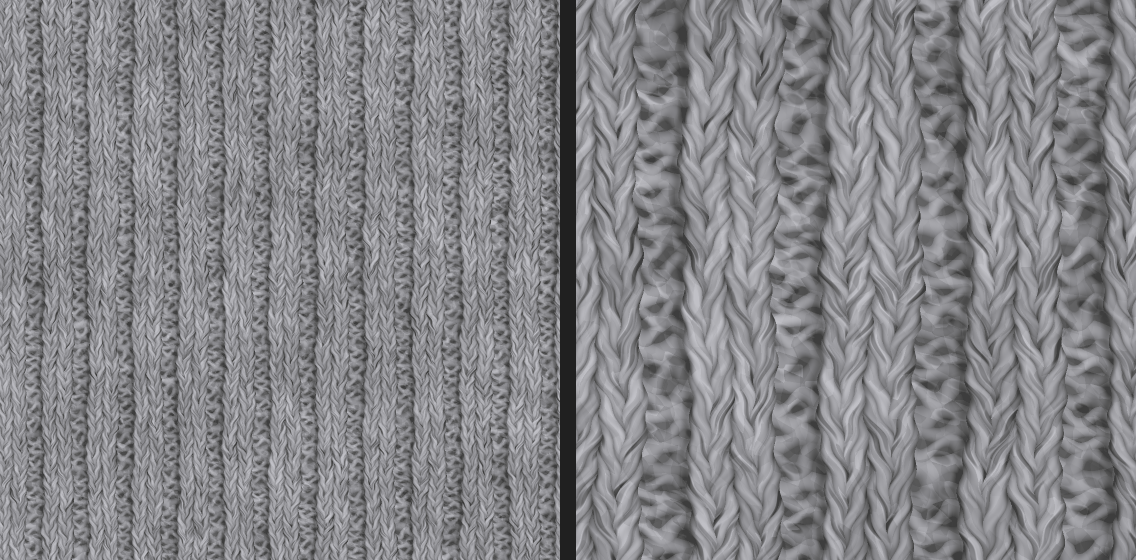
Left, the full canvas; right, a detail of the centre.
Give the GLSL for this texture, as a Shadertoy shader.

```glsl
// Grey marled rib knit: twelve vertical ribs of two V-stitch columns each,
// parted by recessed purl columns. Stitches are tube profiles in sheared row
// coordinates; stretched cellular noise adds fibre tone and dark flecks.

const float TAU = 6.2831853;
const float ROWS = 46.0;

vec3 hash3(vec2 p) {
    vec3 q = fract(p.xyx * vec3(0.1031, 0.1030, 0.0973));
    q += dot(q, q.yxz + 33.33);
    return fract((q.xxy + q.yzz) * q.zyx);
}

// Cellular noise: x = tone of the nearest fibre cell, y = dark fleck cover.
vec2 fibres(vec2 p) {
    vec2 cell = floor(p);
    float nearest = 9.0, tone = 0.0, fleck = 0.0;
    for (int j = -1; j <= 1; j++)
    for (int i = -1; i <= 1; i++) {
        vec2 c = cell + vec2(i, j);
        vec3 h = hash3(c + 71.0);
        float d = length(p - c - h.xy);
        if (d < nearest) { nearest = d; tone = h.z; }
        float isDark = step(0.8, h.z) * (0.35 + 0.65 * h.x);
        fleck = max(fleck, isDark * smoothstep(0.6, 0.32, d));
    }
    return vec2(tone, fleck);
}

// One leg of a V stitch; u runs 0..1 over the column.
float knitStitch(float u, float column, float row) {
    float s = abs(2.0 * u - 1.0);
    float leg = column * 2.0 + step(0.5, u);
    float t = row - 1.45 * s + 0.2 * sin(leg * 4.7);
    float across = 2.0 * fract(t) - 1.0;
    float along = 2.0 * s - 1.0;
    vec3 h = hash3(vec2(leg, floor(t)));
    vec2 yarn = fibres(vec2(s * 1.2 + leg * 7.0, t * 3.6 + s * 1.1));

    float shade = 0.672 + 0.09 * (h.x - 0.5);
    shade -= 0.19 * pow(abs(across), 3.0);
    shade -= 0.12 * pow(abs(along), 4.0) + 0.09 * smoothstep(0.72, 1.0, s);
    shade += 0.03 * across;
    shade += 0.02 * sin(6.0 * along + 9.0 * across + h.y * 4.0);  // ply twist
    shade += 0.11 * (yarn.x - 0.5);
    return shade - 0.26 * yarn.y;
}

// Curled upper and lower loops of a purl column; w runs 0..1 over it.
float purlStitch(float w, float column, float row) {
    float height = 0.0, tone = 0.0;
    for (int k = 0; k < 2; k++) {
        float side = 1.0 - 2.0 * float(k);
        float shift = 0.11 * sin(row * 1.9 + column * 2.3);
        float bend = side * 0.17 * cos(TAU * (w + shift));
        bend += 0.13 * sin(TAU * (w - shift)) + 0.1 * sin(row * 2.7 + column);
        float t = row + 0.5 * float(k) + bend;
        float d = (fract(t) - 0.5) / 0.29;
        vec3 h = hash3(vec2(column * 2.0 + float(k), floor(t)));
        float tube = max(0.0, 1.0 - d * d) * (0.8 + 0.2 * h.y);
        if (tube > height) {
            height = tube;
            tone = h.x + 0.3 * d;
        }
    }
    vec2 yarn = fibres(vec2(w * 2.6 + column * 9.0, row * 3.6 + 1.5 * w));
    float shade = 0.395 + 0.215 * height + 0.09 * (tone - 0.5);
    shade += 0.12 * (yarn.x - 0.5) - 0.16 * yarn.y;
    return shade * mix(1.06, 0.88, smoothstep(0.3, 1.0, w));
}

float knitShade(vec2 uv) {
    // Slow drift of the ribs and small unevenness of the stitches
    float x = uv.x * 12.0 + 0.16 - 0.07 * cos(TAU * uv.x);
    x += 0.03 * sin(TAU * (3.0 * uv.y + 4.0 * uv.x));
    x += 0.022 * sin(TAU * (11.0 * uv.y - 5.0 * uv.x));
    x += 0.014 * sin(TAU * ROWS * uv.y);
    float rib = floor(x), r = fract(x);
    float row = uv.y * ROWS + 0.35 * sin(rib * 2.4);
    row += 0.25 * sin(TAU * (5.0 * uv.y + 3.0 * uv.x));

    // Two thirds knit, one third purl
    float shade;
    if (r < 0.667) {
        float column = r * 3.0;
        shade = knitStitch(fract(column), rib * 2.0 + floor(column), row);
        shade *= 1.0 - 0.12 * pow(abs(r * 3.0 - 1.0), 8.0);  // rounded flanks
    } else {
        shade = purlStitch(r * 3.0 - 2.0, rib, row);
    }
    // Shadow in the fold before each rib
    float fold = min(abs(r - 0.98), r + 0.02);
    shade *= 1.0 - 0.2 * smoothstep(0.06, 0.0, fold);

    // Fine loose fibres and broad mottling
    vec2 lint = vec2(uv.x * 190.0 + 0.4 * sin(uv.y * 150.0), uv.y * 95.0 + uv.x * 60.0);
    shade += 0.07 * (fibres(lint).x - 0.5);
    float mottle = sin(TAU * (2.0 * uv.x + uv.y)) + sin(TAU * (3.0 * uv.y - uv.x) + 1.7);
    mottle += sin(TAU * (7.0 * uv.y + 5.0 * uv.x + 0.3 * sin(rib * 5.1)));
    return shade + 0.011 * mottle;
}

void mainImage(out vec4 fragColor, in vec2 fragCoord) {
    float shade = 0.0;
    for (int k = 0; k < 4; k++) {  // 2 x 2 supersampling
        vec2 offset = vec2(k % 2, k / 2) * 0.5 - 0.25;
        shade += 0.25 * knitShade((fragCoord + offset) / iResolution.xy);
    }
    shade = clamp(shade, 0.24, 0.76);
    vec3 tint = mix(vec3(1.0), vec3(0.99, 0.99, 1.02), smoothstep(0.25, 0.55, shade));
    fragColor = vec4(shade * tint, 1.0);
}
```
